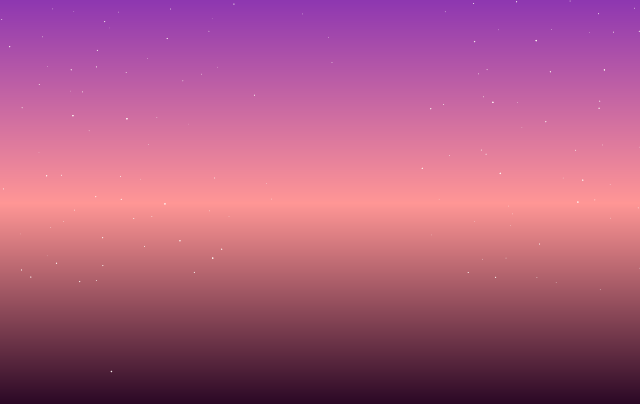
This background is drawn by a WebGL 1 fragment shader. Its source:

```glsl
precision highp float;
// Dusk sky: violet fading to a coral horizon, then dark plum, with faint scattered stars.

uniform vec2 u_resolution;

const vec3 VIOLET = vec3(0.555, 0.215, 0.692);
const vec3 CORAL = vec3(1.0, 0.588, 0.585);
const vec3 PLUM = vec3(0.165, 0.03, 0.145);
const vec3 STAR_WHITE = vec3(1.0, 0.97, 0.96);

const float HORIZON = 0.497;
const float STAR_ROWS = 15.0;

// Two independent random values in 0..1 for a grid cell
vec2 hash22(vec2 cell) {
    vec3 p = fract(cell.xyx * vec3(0.1031, 0.1030, 0.0973));
    p += dot(p, p.yzx + 33.33);
    return fract((p.xx + p.yz) * p.zy);
}

// Linear blends above and below the horizon
vec3 skyGradient(float height, float horizon) {
    vec3 below = mix(PLUM, CORAL, clamp(height / horizon, 0.0, 1.0));
    float rise = clamp((height - horizon) / (1.0 - horizon), 0.0, 1.0);
    return mix(below, VIOLET, rise);
}

// Chance of a star: thick at the sides, thin in the middle, none near the ground
float starDensity(vec2 uv) {
    float side = smoothstep(0.1, 0.28, abs(uv.x - 0.51));
    float lowest = mix(0.39, 0.28, side);
    return mix(0.17, 0.66, side) * step(lowest, uv.y);
}

// Antialiased disc of the given radius
float disc(vec2 offset, float radius, float pixel) {
    float halfPixel = 0.5 * pixel;
    return 1.0 - smoothstep(radius - halfPixel, radius + halfPixel, length(offset));
}

// At most one star per cell; neighbours are visited so none is clipped
float starField(vec2 p, float aspect, float rows, float pixel) {
    vec2 home = floor(p * rows);
    float light = 0.0;
    for (int j = -1; j <= 1; j++) {
        for (int i = -1; i <= 1; i++) {
            vec2 cell = home + vec2(float(i), float(j));
            vec2 center = (cell + hash22(cell + 7.0)) / rows;
            vec2 traits = hash22(cell + 61.0);
            float present = step(traits.x, starDensity(center / vec2(aspect, 1.0)));
            float radius = mix(0.0009, 0.002, traits.y * traits.y);
            float glow = mix(0.35, 0.95, traits.y);
            light = max(light, present * glow * disc(p - center, radius, pixel));
        }
    }
    return light;
}

void main() {
    float pixel = 1.0 / u_resolution.y;
    float aspect = u_resolution.x * pixel;
    vec2 p = gl_FragCoord.xy * pixel;

    vec3 color = skyGradient(p.y, HORIZON);
    color = mix(color, STAR_WHITE, starField(p, aspect, STAR_ROWS, pixel));
    gl_FragColor = vec4(color, 1.0);
}
```
